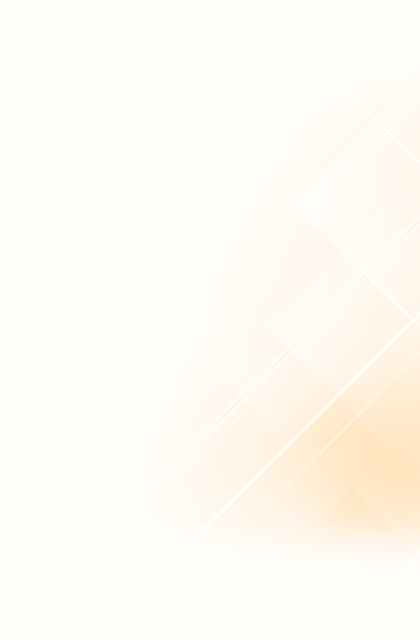
Reproduce this background procedurally as a WebGL 2 fragment shader.

```glsl
#version 300 es
precision highp float;

uniform vec2 u_resolution;
out vec4 fragColor;

const vec3 PAPER = vec3(1.0, 1.0, 0.988);
const vec3 CREAM = vec3(1.0, 0.962, 0.912);
const vec3 APRICOT = vec3(1.0, 0.898, 0.752);

float hash(vec2 p) {
    return fract(sin(dot(p, vec2(127.1, 311.7))) * 43758.54);
}

// Elliptical gaussian glow
float glow(vec2 p, vec2 center, vec2 radius) {
    vec2 d = (p - center) / radius;
    return exp(-dot(d, d));
}

// Quadrant of a diagonal panel, strongest at its corner
float panel(vec2 q, vec2 corner, vec2 facing, float reach) {
    vec2 d = (q - corner) * facing;
    float inside = smoothstep(-0.002, 0.004, min(d.x, d.y));
    return inside * exp(-dot(d, d) / (reach * reach));
}

// Fine ray with softened ends
float ray(float across, float along, float start, float end, float width, float pixel) {
    float d = abs(across) * 0.7071;
    float body = 1.0 - smoothstep(width - pixel * 0.5, width + pixel, d);
    float fade = smoothstep(start, start + 0.14, along);
    return body * fade * (1.0 - smoothstep(end - 0.1, end, along));
}

// Faint diamonds with a gradient in each cell
float facets(vec2 q, float size) {
    vec2 cell = floor(q / size);
    vec2 local = fract(q / size);
    return (hash(cell) - 0.5) * (1.0 - local.x) * local.y;
}

void main() {
    vec2 p = gl_FragCoord.xy / u_resolution.y;
    float pixel = 1.0 / u_resolution.y;
    // Diagonal axes: x runs to the lower right across rising rays, y across falling ones
    vec2 q = vec2(p.x + 1.0 - p.y, p.x - 1.0 + p.y);

    // Warm light, strongest at the lower right
    float halo = 1.0 - smoothstep(0.0, 0.58, length(p - vec2(0.664, 0.414)));
    float tint = 0.40 * halo;
    tint += 0.24 * glow(p, vec2(0.72, 0.76), vec2(0.22, 0.17));
    tint += 0.50 * glow(p, vec2(0.67, 0.275), vec2(0.23, 0.14));
    tint += 0.10 * glow(p, vec2(0.32, 0.22), vec2(0.24, 0.13));

    // Overlapping translucent panels
    float light = 0.50 * panel(q, vec2(0.777, 0.139), vec2(1.0, 1.0), 0.30);
    light += 0.42 * panel(q, vec2(0.927, -0.094), vec2(1.0, 1.0), 0.30);
    light += 0.24 * panel(q, vec2(1.104, -0.245), vec2(-1.0, 1.0), 0.17);
    light += 0.12 * panel(q, vec2(0.762, -0.254), vec2(1.0, 1.0), 0.14);
    float shade = 0.20 * panel(q, vec2(1.306, -0.212), vec2(1.0, -1.0), 0.16);
    shade += 0.14 * panel(q, vec2(0.930, -0.245), vec2(1.0, -1.0), 0.18);
    shade += 0.26 * panel(q, vec2(1.150, -0.094), vec2(1.0, 1.0), 0.13);
    shade += 0.14 * panel(q, vec2(1.150, -0.094), vec2(1.0, -1.0), 0.30);
    shade += 0.22 * facets(q, 0.16) + 0.16 * facets(q + 0.07, 0.093);
    tint *= (1.0 - light) * (1.0 + shade);

    // Clear margins at the bottom and top
    tint *= smoothstep(0.055, 0.20, p.y);
    tint *= 1.0 - smoothstep(0.84, 0.99, p.y);
    tint = clamp(tint, 0.0, 1.0);

    // Rising rays
    float rays = 0.95 * ray(q.x - 1.146, q.y, -0.64, 0.40, 0.0018, pixel);
    rays += 0.75 * ray(q.x - 0.994, q.y, -0.66, 0.44, 0.0016, pixel);
    rays += 0.70 * ray(q.x - 1.007, q.y, -0.65, 0.44, 0.0014, pixel);
    rays += 0.45 * ray(q.x - 1.025, q.y, -0.64, 0.44, 0.0010, pixel);
    rays += 0.45 * ray(q.x - 1.208, q.y, -0.42, 0.34, 0.0010, pixel);
    rays += 0.65 * ray(q.x - 0.812, q.y, 0.28, 0.70, 0.0016, pixel);
    rays += 0.80 * ray(q.x - 1.520, q.y, -0.40, 0.10, 0.0016, pixel);

    // Falling rays
    rays += 0.90 * ray(q.y - 0.401, q.x, 0.61, 1.10, 0.0015, pixel);
    rays += 0.85 * ray(q.y - 0.145, q.x, 0.92, 1.30, 0.0018, pixel);
    rays += 0.80 * ray(q.y + 0.590, q.x, 0.84, 1.27, 0.0013, pixel);
    rays += 0.50 * ray(q.y + 0.475, q.x, 0.74, 0.92, 0.0009, pixel);

    vec3 color = mix(PAPER, CREAM, smoothstep(0.0, 0.4, tint));
    color = mix(color, APRICOT, smoothstep(0.3, 0.95, tint));
    color = mix(color, vec3(1.0, 1.0, 0.985), min(rays, 1.0));
    fragColor = vec4(color, 1.0);
}
```
